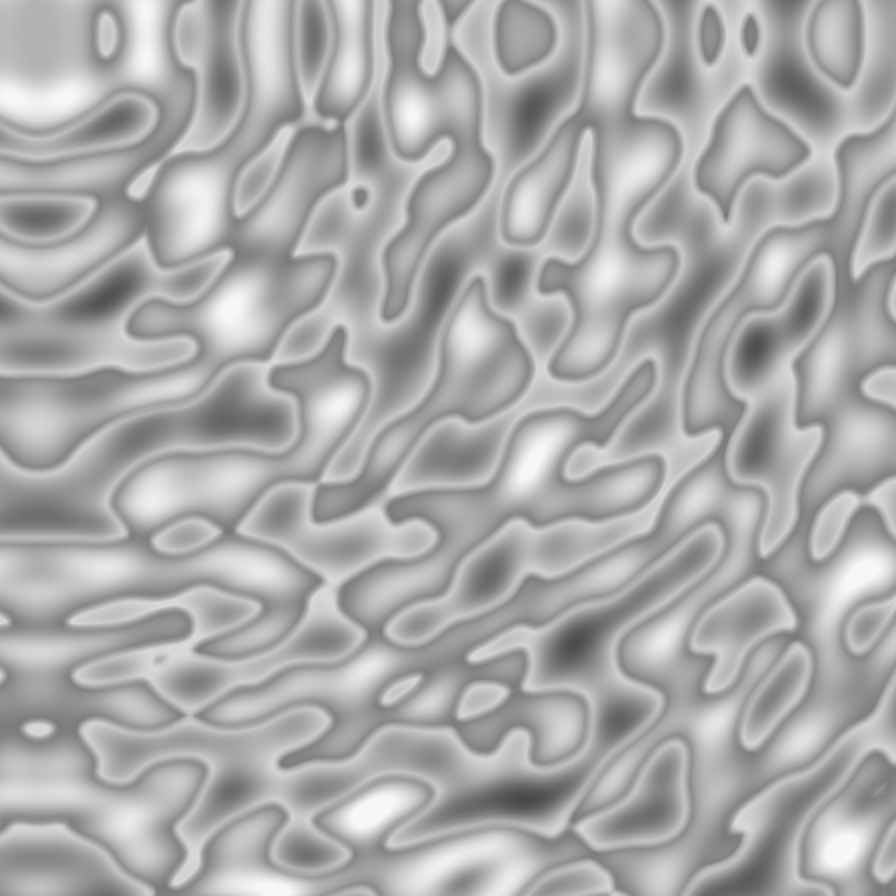
Reproduce this pattern procedurally as a WebGL 2 fragment shader.

```glsl
#version 300 es
precision highp float;
// Grey noise ribbons with a soft tonal jump at each contour, curving around a mirrored corner.

uniform vec2 u_resolution;
out vec4 fragColor;

// Layout, in units of the canvas
const vec2  MIRROR_CENTRE = vec2(0.043, 0.961);
const float MIRROR_ROUNDING = 0.03;
const float CELL_FREQUENCY = 11.5;
const float RING_FREQUENCY = 16.5;   // extra detail across the rings
const vec3  NOISE_OFFSET = vec3(17.3, 41.7, 8.4);

// Tones
const float NOISE_DEVIATION = 0.175;
const float BRIGHT_SIDE_START = 0.46;
const float DARK_SIDE_START = 0.87;
const float TONE_SLOPE = 0.24;
const float TONE_COMPRESSION = 0.13;
const float JUMP_HALF_WIDTH = 0.0062;
const float MIN_GRADIENT = 16.0;

// Integer hash giving a random gradient in the cube from -1 to 1
vec3 randomGradient(ivec3 cell) {
    uvec3 h = uvec3(cell) * 1664525u + 1013904223u;
    h.x += h.y * h.z;
    h.y += h.z * h.x;
    h.z += h.x * h.y;
    h ^= h >> 16u;
    h.x += h.y * h.z;
    h.y += h.z * h.x;
    h.z += h.x * h.y;
    return vec3(h >> 8u) / 8388608.0 - 1.0;
}

// Gradient noise with quintic interpolation
float gradientNoise(vec3 p) {
    vec3 cell = floor(p);
    vec3 f = p - cell;
    vec3 blend = f * f * f * (f * (f * 6.0 - 15.0) + 10.0);
    float sum = 0.0;
    for (int i = 0; i < 8; i++) {
        ivec3 corner = ivec3(i & 1, (i >> 1) & 1, i >> 2);
        vec3 c = vec3(corner);
        vec3 w = mix(1.0 - blend, blend, c);
        sum += w.x * w.y * w.z * dot(randomGradient(ivec3(cell) + corner), f - c);
    }
    return sum;
}

// Noise mirrored about the centre and stretched along rings around it
float ribbonField(vec2 uv) {
    vec2 d = uv - MIRROR_CENTRE;
    vec2 folded = sqrt(d * d + MIRROR_ROUNDING * MIRROR_ROUNDING);
    vec3 p = vec3(folded * CELL_FREQUENCY, length(folded) * RING_FREQUENCY);
    return gradientNoise(p + NOISE_OFFSET) / NOISE_DEVIATION;
}

void main() {
    float canvasSize = min(u_resolution.x, u_resolution.y);
    vec2 uv = gl_FragCoord.xy / canvasSize;
    float field = ribbonField(uv);

    // Approximate distance to the contour, so the jump keeps an even width
    float slope = length(vec2(dFdx(field), dFdy(field))) * canvasSize;
    float contourDistance = field / max(slope, MIN_GRADIENT);
    float side = smoothstep(-JUMP_HALF_WIDTH, JUMP_HALF_WIDTH, contourDistance);

    // Both sides brighten with the field, from different starting tones
    float start = mix(DARK_SIDE_START, BRIGHT_SIDE_START, side);
    float compressed = field / (1.0 + TONE_COMPRESSION * abs(field));
    float tone = clamp(start + TONE_SLOPE * compressed, 0.06, 0.97);
    fragColor = vec4(vec3(tone), 1.0);
}
```
